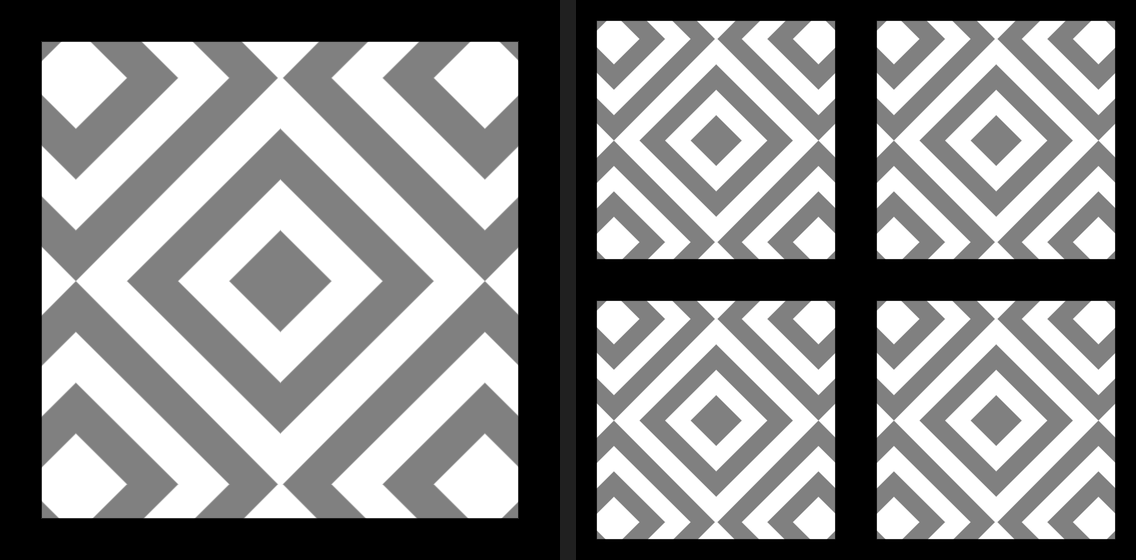
Left, the tile; right, the same tile 2 across and 2 down.
This pattern is drawn by a Shadertoy shader. Its source:

```glsl
#define PITCH vec2(0.3652, 0.3628)   // half diagonals of one diamond
#define CENTER vec2(0.5007, 0.4980)  // middle of the central diamond
#define RINGS 4.0                    // bands per diamond
#define GAP 0.05                     // retreat of grey tips, in bands
#define FRAME 0.0745                 // width of the black border
#define SOFT 0.0016                  // half width of band edges
#define GREY vec3(0.5)
#define WHITE vec3(1.0)
#define BLACK vec3(0.0)

// Signed distance to the band edges, in bands; positive inside grey
float diamondBands(vec2 p) {
    // Nearest diamond on the diagonal lattice
    vec2 cell = floor(0.5 * vec2(p.x + p.y, p.x - p.y) + 0.5);
    vec2 local = p - vec2(cell.x + cell.y, cell.x - cell.y);
    bool inverted = mod(cell.x + cell.y, 2.0) > 0.5;

    // Alternating concentric bands with a solid core
    float t = RINGS * (abs(local.x) + abs(local.y));
    float d = abs(mod(max(t, 0.5) - 0.5, 2.0) - 1.0) - 0.5;
    d = inverted ? -d : d;

    // Outer grey bands pull apart toward the upper and lower tips
    float tip = abs(inverted ? local.x : local.y);
    return d - GAP * tip * step(RINGS - 0.5, t);
}

void mainImage(out vec4 fragColor, in vec2 fragCoord) {
    vec2 uv = fragCoord / iResolution.xy;
    float pixel = 1.0 / min(iResolution.x, iResolution.y);

    // Diamonds
    float bandWidth = 0.5 * (PITCH.x + PITCH.y) / RINGS * inversesqrt(2.0);
    float d = diamondBands((uv - CENTER) / PITCH) * bandWidth;
    float edge = max(SOFT, 0.7 * pixel);
    vec3 color = mix(WHITE, GREY, smoothstep(-edge, edge, d));

    // Border, which closes on itself across the canvas edges
    vec2 fromMiddle = abs(uv - 0.5);
    float outside = max(fromMiddle.x, fromMiddle.y) - (0.5 - FRAME);
    color = mix(color, BLACK, smoothstep(-0.6 * pixel, 0.6 * pixel, outside));

    fragColor = vec4(color, 1.0);
}
```
